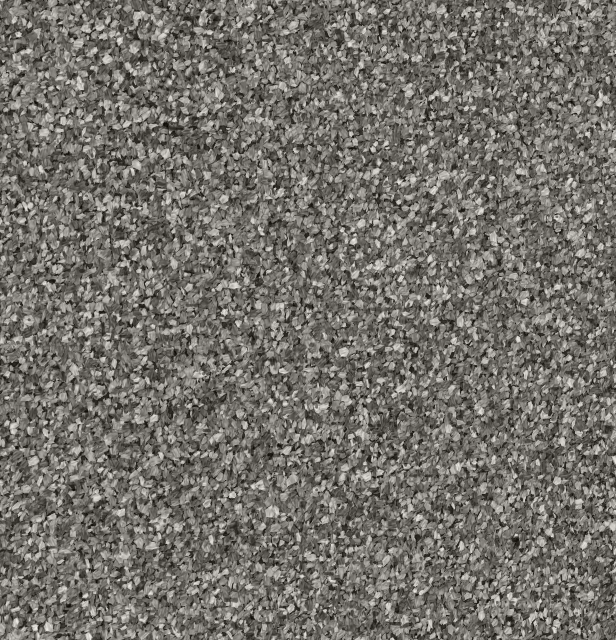
This texture is drawn by a WebGL 2 fragment shader. Its source:

```glsl
#version 300 es
precision highp float;
// Fine grey granulate: tilted, streaky stone chips piled over dark gaps.

#define CELLS 72.0          // chip cells per canvas height
#define LAYERS 7            // piled layers of chips
#define SIDES 5             // straight edges per chip
#define CHIP_SIZE vec2(0.27, 0.60)
#define CHIP_ASPECT vec2(0.32, 0.85)
#define CHIP_TONE vec2(0.33, 0.83)
#define TILT 1.05           // preferred chip direction, radians
#define TILT_SPREAD 2.0
#define GAP_TONE 0.16
#define SHADOW 0.17
#define STREAKS 0.24        // contrast of the grain inside chips
#define WARM_TINT vec3(0.0, 0.011, 0.034)

uniform vec2 u_resolution;
out vec4 fragColor;

float hash(vec2 p) {
    return fract(sin(dot(p, vec2(127.1, 311.7))) * 43758.5453);
}

vec2 hash2(vec2 p) {
    return vec2(hash(p), hash(p + 37.3));
}

float noise(vec2 p) {
    vec2 i = floor(p), f = fract(p);
    f = f * f * (3.0 - 2.0 * f);
    return mix(mix(hash(i), hash(i + vec2(1, 0)), f.x),
               mix(hash(i + vec2(0, 1)), hash(i + vec2(1, 1)), f.x), f.y);
}

// Distance to an irregular convex polygon, squeezed across its long axis.
float chipDistance(vec2 p, float size, float aspect, vec2 seed) {
    float d = -1.0;
    for (int i = 0; i < SIDES; i++) {
        vec2 h = hash2(seed + float(i) * 5.7);
        float angle = 6.2832 * (float(i) + 0.65 * h.x) / float(SIDES);
        vec2 normal = vec2(cos(angle), sin(angle) / aspect);
        float reach = size * (0.8 + 0.35 * h.y);
        d = max(d, (dot(p, normal) - reach) / length(normal));
    }
    return d;
}

// Paints one layer of scattered chips over the tone below.
float paintLayer(float tone, vec2 p, float layer, float edge) {
    vec2 home = floor(p);
    for (int y = -1; y <= 1; y++)
    for (int x = -1; x <= 1; x++) {
        vec2 cell = home + vec2(x, y);
        vec2 seed = cell + layer * 19.3;
        vec2 shape = hash2(seed + 3.1);
        vec2 look = hash2(seed + 71.9);
        vec2 q = p - cell - 0.5 - 0.8 * (hash2(seed) - 0.5);

        float size = mix(CHIP_SIZE.x, CHIP_SIZE.y, shape.x * shape.x);
        float aspect = mix(CHIP_ASPECT.x, CHIP_ASPECT.y, shape.y);
        float angle = TILT + TILT_SPREAD * (look.x - 0.5);
        float c = cos(angle), s = sin(angle);
        q = vec2(c * q.x + s * q.y, c * q.y - s * q.x);

        // Streaks run along the chip and fray its outline
        float streak = noise(q * vec2(2.5, 7.0) + seed * 7.0) - 0.5;
        float d = chipDistance(q, size, aspect, seed) + 0.14 * streak;

        // Soft contact shadow, then the chip itself
        tone *= 1.0 - SHADOW * smoothstep(0.22, 0.0, d);
        float chip = mix(CHIP_TONE.x, CHIP_TONE.y, pow(look.y, 1.1));
        chip += STREAKS * streak;
        tone = mix(tone, chip, smoothstep(edge, -edge, d));
    }
    return tone;
}

void main() {
    vec2 uv = gl_FragCoord.xy / u_resolution.y;

    // Grains shrink slightly toward the right
    vec2 p = uv * CELLS * (0.95 + 0.1 * uv.x);
    float edge = 0.8 * CELLS / u_resolution.y;

    // Dark gaps, then the pile of chips
    float tone = GAP_TONE + 0.08 * noise(p * 2.0);
    for (int i = 0; i < LAYERS; i++) {
        float layer = float(i);
        vec2 offset = 13.0 * hash2(vec2(layer, 4.2));
        tone = paintLayer(tone, p + offset, layer, edge);
    }

    // Small pores, fine grit and broad uneven shading
    tone *= 1.0 - 0.45 * smoothstep(0.76, 0.92, noise(p * 1.6 + 50.0));
    tone += 0.07 * (noise(p * 4.5 + 9.0) - 0.5);
    tone += 0.03 * (noise(uv * 7.0 + 2.0) - 0.5);

    fragColor = vec4(clamp(vec3(tone) - WARM_TINT, 0.0, 1.0), 1.0);
}
```
